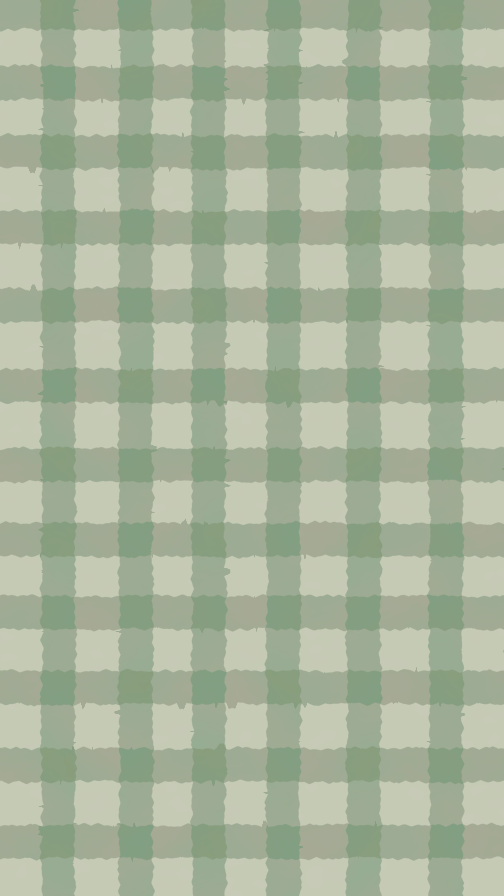
Give the GLSL for this pattern, as a Shadertoy shader.

```glsl
// Sage gingham: 6 upright and 12 level translucent bands over a pale ground.
// Layered sines make the band spacing uneven, cellular noise tears the edges,
// and faint washes of warm and green tint vary the dye along each band.

#define PITCH vec2(0.0866, 0.0848)   // mean band spacing, in canvas heights
#define START vec2(0.707, 0.079)     // first band centre, in pitches
#define HALF_WIDTH 0.0187
#define TEAR_DEPTH 0.0052
#define TEAR_SCALE 88.0
#define DYE_VARIATION 0.022
#define GROUND vec3(0.773, 0.792, 0.710)
#define BAND vec3(0.622, 0.670, 0.580)
#define CROSSING vec3(0.522, 0.620, 0.502)

vec2 hash2(vec2 p) {
    p = vec2(dot(p, vec2(127.1, 311.7)), dot(p, vec2(269.5, 183.3)));
    return fract(sin(p) * 43758.55);
}

// Cellular noise: x = distance to the nearest seed, y = random value of its cell
vec2 cellular(vec2 p) {
    vec2 cell = floor(p);
    vec2 nearest = vec2(9.0, 0.0);
    for (int y = -1; y <= 1; y++)
    for (int x = -1; x <= 1; x++) {
        vec2 id = cell + vec2(x, y);
        vec2 seed = hash2(id);
        float d = length(id + seed - p);
        if (d < nearest.x) nearest = vec2(d, hash2(id + 17.0).x);
    }
    return nearest;
}

// Uneven spacing, as a shift of each band in pitches
float uprightShift(float i) {
    return 0.054 * cos(1.24 * (i - 0.5));
}

float levelShift(float j) {
    float sway = 0.061 * cos(1.05 * j) + 0.034 * cos(0.6 * (j - 9.8));
    return sway - 0.058 * pow(abs(cos(0.334 * (j - 1.6))), 24.0);
}

// Coverage of the nearest torn band; axis 0 is upright, axis 1 is level
float bandMask(vec2 p, int axis) {
    float pitch = PITCH[axis];
    float along = p[1 - axis];
    float nearest = round(p[axis] / pitch - START[axis]);
    float offset = 1.0;
    float band = 0.0;
    for (int k = -1; k <= 1; k++) {
        float i = nearest + float(k);
        float shift = axis == 0 ? uprightShift(i) : levelShift(i);
        float o = p[axis] - (START[axis] + i + shift) * pitch;
        if (abs(o) < abs(offset)) { offset = o; band = i; }
    }
    // Each side of each band follows its own slice of the noise
    float row = band * 7.3 + float(axis) * 131.0 + (offset > 0.0 ? 3.4 : 0.0);
    float scallop = cellular(vec2(along * TEAR_SCALE, row)).x;
    float nib = 0.004 * smoothstep(0.78, 0.98, scallop);
    float wobble = 0.0006 * sin(along * 41.0 + row);
    float edge = HALF_WIDTH + TEAR_DEPTH * (0.42 - scallop) + 2.0 * nib + wobble;
    float soft = 0.8 / iResolution.y;
    return 1.0 - smoothstep(-soft, soft, abs(offset) - edge);
}

// Slow uneven wash, about -1 to 1
float wash(vec2 p) {
    float a = sin(p.x * 37.0 + 2.0 * sin(p.y * 19.0));
    float b = sin(p.y * 53.0 + 1.7 * sin(p.x * 29.0 + 1.0));
    return 0.5 * (a + b);
}

void mainImage(out vec4 fragColor, in vec2 fragCoord) {
    // Canvas heights, measured down from the top left
    vec2 p = vec2(fragCoord.x, iResolution.y - fragCoord.y) / iResolution.y;
    float upright = bandMask(p, 0);
    float level = bandMask(p, 1);

    // Dye: broad washes with small flat flecks
    float fleck = cellular(p * vec2(70.0, 110.0)).y - 0.5;
    float tint = wash(p) + 0.45 * fleck;
    float greener = tint + 0.5 * (upright - level);
    vec3 bandColor = BAND + DYE_VARIATION * greener * vec3(-0.9, 0.15, -0.1);
    vec3 crossColor = CROSSING + DYE_VARIATION * tint * vec3(0.6, -0.1, -0.5);

    vec3 color = GROUND + 0.004 * fleck;
    color = mix(color, bandColor, max(upright, level));
    color = mix(color, crossColor, upright * level);
    fragColor = vec4(color, 1.0);
}
```
